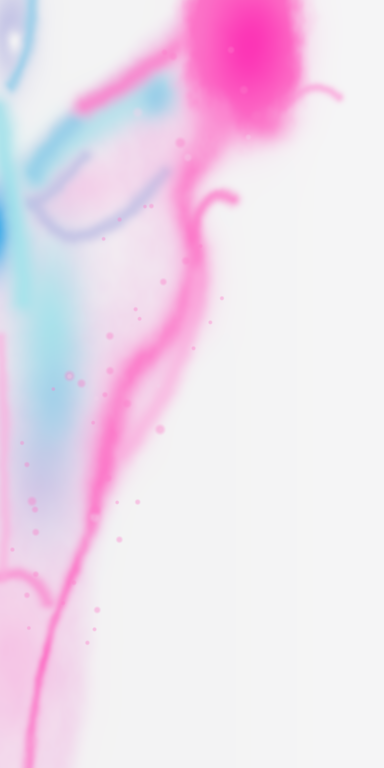
A Shadertoy shader for this background:

```glsl
const vec3 PAPER = vec3(0.957, 0.957, 0.96);
const vec3 BLUSH = vec3(0.945, 0.83, 0.92);
const vec3 ROSE = vec3(0.98, 0.68, 0.87);
const vec3 PINK = vec3(0.985, 0.48, 0.79);
const vec3 MAGENTA = vec3(0.99, 0.20, 0.71);
const vec3 CYAN = vec3(0.66, 0.89, 0.92);
const vec3 SKY = vec3(0.56, 0.80, 0.91);
const vec3 BLUE = vec3(0.20, 0.66, 0.91);
const vec3 LILAC = vec3(0.74, 0.74, 0.89);

// Ribbon knots, evenly spaced upwards: centre x, half width, outer edge x
const vec3 RIBBON[13] = vec3[13](
    vec3(0.073, 0.016, 0.19), vec3(0.094, 0.013, 0.22), vec3(0.128, 0.013, 0.23),
    vec3(0.185, 0.016, 0.23), vec3(0.242, 0.022, 0.27), vec3(0.281, 0.038, 0.34),
    vec3(0.328, 0.034, 0.43), vec3(0.464, 0.036, 0.51), vec3(0.508, 0.030, 0.53),
    vec3(0.479, 0.030, 0.50), vec3(0.560, 0.050, 0.59), vec3(0.610, 0.080, 0.66),
    vec3(0.625, 0.080, 0.68));

vec2 hash2(vec2 p) {
    vec3 q = fract(p.xyx * vec3(0.1031, 0.1030, 0.0973));
    q += dot(q, q.yzx + 33.33);
    return fract((q.xx + q.yz) * q.zy);
}

float corner(vec2 cell, vec2 f, vec2 o) {
    return dot(hash2(cell + o) * 2.0 - 1.0, f - o);
}

float gradientNoise(vec2 p) {
    vec2 i = floor(p), f = p - i;
    vec2 u = f * f * f * (f * (f * 6.0 - 15.0) + 10.0);
    return mix(mix(corner(i, f, vec2(0, 0)), corner(i, f, vec2(1, 0)), u.x),
               mix(corner(i, f, vec2(0, 1)), corner(i, f, vec2(1, 1)), u.x), u.y);
}

float fbm(vec2 p) {
    float sum = 0.0, amp = 1.0;
    for (int i = 0; i < 4; i++) {
        sum += amp * gradientNoise(p);
        p = mat2(1.6, 1.2, -1.2, 1.6) * p + 7.3;
        amp *= 0.5;
    }
    return sum;
}

// Catmull-Rom interpolation of the ribbon knots
vec3 ribbonAt(float y) {
    float t = clamp(y * 6.0, 0.0, 11.999);
    int i = int(t);
    float f = t - float(i);
    vec3 a = RIBBON[max(i - 1, 0)], b = RIBBON[i];
    vec3 c = RIBBON[i + 1], d = RIBBON[min(i + 2, 12)];
    return b + 0.5 * f * (c - a + f * (2.0 * a - 5.0 * b + 4.0 * c - d
             + f * (3.0 * (b - c) + d - a)));
}

float glow(vec2 p, vec2 centre, vec2 radius) {
    vec2 q = (p - centre) / radius;
    return exp(-dot(q, q));
}

// Soft stroke along a quadratic curve
float stroke(vec2 p, vec2 a, vec2 b, vec2 c, float width) {
    float d2 = 1e3;
    vec2 from = a;
    for (int i = 1; i <= 10; i++) {
        float t = float(i) / 10.0;
        vec2 to = mix(mix(a, b, t), mix(b, c, t), t);
        vec2 q = p - from, e = to - from;
        q -= e * clamp(dot(q, e) / dot(e, e), 0.0, 1.0);
        d2 = min(d2, dot(q, q));
        from = to;
    }
    return exp(-d2 / (width * width));
}

vec3 paintVeil(vec3 col, vec2 p, vec3 rib, float grain) {
    float inside = smoothstep(0.045, -0.045, p.x - rib.z);
    inside *= smoothstep(0.05, -0.04, p.y - 1.74 - 0.94 * (p.x - 0.22));
    col = mix(col, BLUSH, inside * clamp(0.72 + grain * 0.5, 0.0, 1.0));
    col = mix(col, ROSE, 0.45 * glow(p, vec2(0.03, 0.28), vec2(0.12, 0.24)));
    col = mix(col, ROSE, 0.35 * glow(p, vec2(0.20, 1.50), vec2(0.12, 0.07)));
    return mix(col, PAPER, 0.5 * glow(p, vec2(0.29, 1.36), vec2(0.10, 0.12)));
}

vec3 paintBlues(vec3 col, vec2 p) {
    col = mix(col, LILAC, 0.65 * glow(p, vec2(0.11, 0.78), vec2(0.10, 0.18)));
    col = mix(col, CYAN, 0.95 * glow(p, vec2(0.13, 1.15), vec2(0.09, 0.23)));
    col = mix(col, SKY, 0.6 * glow(p, vec2(0.14, 0.96), vec2(0.07, 0.13)));
    col = mix(col, CYAN, 0.75 * stroke(p, vec2(0.42, 1.76), vec2(0.22, 1.70), vec2(0.10, 1.55), 0.055));
    col = mix(col, SKY, 0.75 * stroke(p, vec2(0.19, 1.68), vec2(0.14, 1.63), vec2(0.09, 1.55), 0.028));
    col = mix(col, SKY, 0.8 * glow(p, vec2(0.41, 1.745), vec2(0.045, 0.05)));
    col = mix(col, LILAC, 0.7 * stroke(p, vec2(0.09, 1.47), vec2(0.20, 1.26), vec2(0.43, 1.55), 0.022));
    col = mix(col, LILAC, 0.6 * stroke(p, vec2(0.08, 1.48), vec2(0.15, 1.50), vec2(0.22, 1.59), 0.02));
    col = mix(col, CYAN, 0.95 * stroke(p, vec2(-0.01, 1.72), vec2(0.04, 1.52), vec2(0.06, 1.22), 0.035));
    col = mix(col, BLUE, 0.95 * glow(p, vec2(-0.01, 1.40), vec2(0.032, 0.10)));
    col = mix(col, LILAC, 0.9 * glow(p, vec2(0.03, 1.92), vec2(0.06, 0.13)));
    col = mix(col, SKY, 0.7 * stroke(p, vec2(0.08, 2.0), vec2(0.09, 1.85), vec2(0.03, 1.78), 0.018));
    return mix(col, vec3(0.96), 0.9 * glow(p, vec2(0.04, 1.89), vec2(0.022, 0.035)));
}

vec3 paintPinks(vec3 col, vec2 p, vec3 rib, float grain) {
    float slope = (ribbonAt(p.y + 0.01).x - ribbonAt(p.y - 0.01).x) / 0.02;
    float d = (p.x - rib.x) / (rib.y * sqrt(1.0 + slope * slope));
    float fadeTop = smoothstep(1.85, 1.65, p.y);
    col = mix(col, ROSE, 0.6 * fadeTop * exp(-d * d * 0.3) * smoothstep(0.5, 0.8, p.y));
    col = mix(col, PINK, fadeTop * exp(-d * d) * clamp(0.8 + grain * 0.5, 0.0, 1.0));
    col = mix(col, ROSE, 0.7 * stroke(p, vec2(0.51, 1.28), vec2(0.50, 1.02), vec2(0.32, 0.82), 0.028));
    col = mix(col, PINK, 0.75 * stroke(p, vec2(0.51, 1.38), vec2(0.53, 1.53), vec2(0.61, 1.48), 0.017));
    col = mix(col, ROSE, 0.8 * stroke(p, vec2(0.74, 1.72), vec2(0.81, 1.80), vec2(0.88, 1.75), 0.013));
    col = mix(col, PINK, 0.8 * stroke(p, vec2(0.50, 1.92), vec2(0.38, 1.80), vec2(0.22, 1.73), 0.03));
    col = mix(col, PINK, 0.6 * stroke(p, vec2(0.0, 0.50), vec2(0.10, 0.53), vec2(0.125, 0.43), 0.018));
    col = mix(col, ROSE, 0.6 * stroke(p, vec2(0.0, 1.12), vec2(0.02, 0.8), vec2(0.01, 0.50), 0.016));
    // Dense cloud at the top with a saturated heart
    float cloud = length((p - vec2(0.63, 1.91)) / vec2(0.165, 0.255)) + grain * 0.25;
    col = mix(col, ROSE, 0.8 * smoothstep(1.25, 0.85, cloud));
    col = mix(col, PINK, smoothstep(1.08, 0.7, cloud));
    col = mix(col, PINK, 0.8 * glow(p, vec2(0.69, 1.68), vec2(0.06, 0.045)));
    return mix(col, MAGENTA, 0.97 * glow(p, vec2(0.65, 1.88), vec2(0.10, 0.16)));
}

vec3 paintDroplets(vec3 col, vec2 p) {
    for (int i = 0; i < 56; i++) {
        vec2 h = hash2(vec2(float(i), 3.7)), k = hash2(vec2(float(i), 9.1));
        float y = 0.25 + 1.75 * h.x;
        vec2 centre = vec2(ribbonAt(y).x + (h.y - 0.65) * 0.36, y);
        float size = mix(0.005, 0.014, k.x * k.x);
        float dotMask = smoothstep(size * 1.4, size * 0.4, length(p - centre));
        col = mix(col, k.y > 0.75 ? BLUSH : PINK, 0.4 * dotMask);
    }
    return col;
}

void mainImage(out vec4 fragColor, in vec2 fragCoord) {
    vec2 p = fragCoord / iResolution.xy * vec2(1.0, 2.0);
    float grain = fbm(p * vec2(9.0, 6.0));
    vec2 q = p + 0.014 * vec2(fbm(p * 6.0 + 2.0), fbm(p * 6.0 + 19.0));
    vec3 rib = ribbonAt(q.y);

    vec3 col = PAPER + 0.01 * (smoothstep(0.4, 1.0, p.x) - 0.5);
    col = paintVeil(col, q, rib, grain);
    col = paintBlues(col, q);
    col = paintPinks(col, q, rib, grain);
    col = paintDroplets(col, p);
    fragColor = vec4(col, 1.0);
}
```
